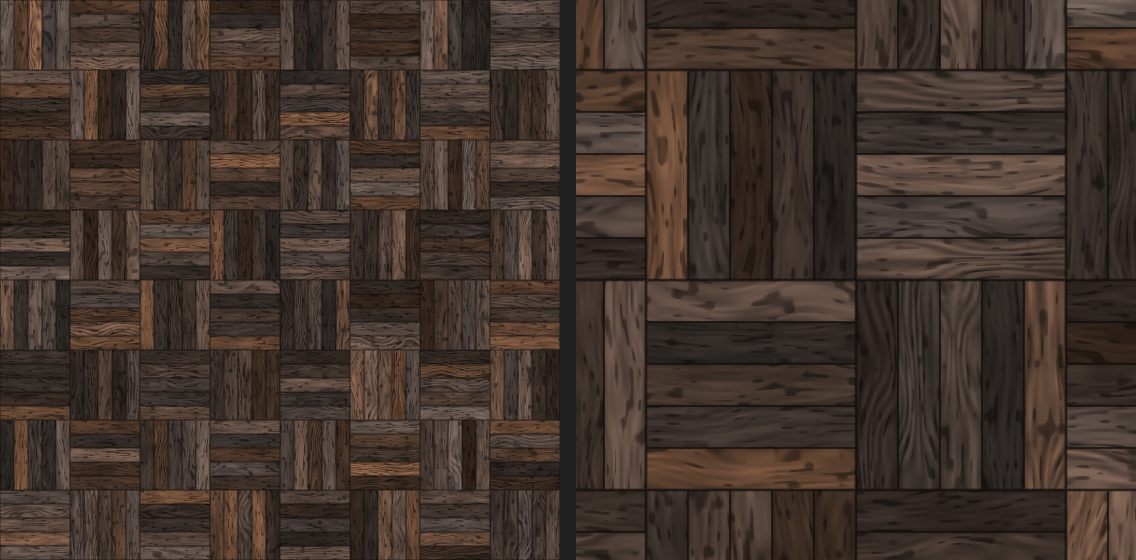
Left: the whole. Right: its middle third, enlarged.
Give the GLSL for this texture, as a Shadertoy shader.

```glsl
const float TILES = 8.0;             // blocks across and down
const float PLANKS = 5.0;            // planks in each block
const float BLOCK_SEAM = 0.0008;     // half widths, in canvas units
const float PLANK_SEAM = 0.0006;
const float SEAM_STRENGTH = 0.72;
const float GRAIN_CONTRAST = 0.62;
const float PORE_STRENGTH = 0.38;
const float FIGURE_STRENGTH = 0.16;
const float EDGE_WEAR = 0.16;
const vec3 DARK_WOOD = vec3(0.175, 0.143, 0.126);
const vec3 LIGHT_WOOD = vec3(0.435, 0.345, 0.295);
const vec3 WARM_TINT = vec3(1.09, 0.96, 0.82);
const vec3 COOL_TINT = vec3(0.94, 1.01, 1.08);
const vec3 SEAM_COLOR = vec3(0.065, 0.050, 0.043);

float hash(vec2 p) {
    return fract(sin(dot(p, vec2(127.1, 311.7))) * 43758.5453);
}

float noise(vec2 p) {
    vec2 cell = floor(p);
    vec2 f = fract(p);
    f = f * f * (3.0 - 2.0 * f);
    float low = mix(hash(cell), hash(cell + vec2(1.0, 0.0)), f.x);
    float high = mix(hash(cell + vec2(0.0, 1.0)), hash(cell + 1.0), f.x);
    return mix(low, high, f.y);
}

// Antialiased coverage of a line at distance d
float lineMask(float d, float halfWidth, float pixel) {
    return clamp((halfWidth - d) / pixel + 0.5, 0.0, 1.0);
}

// p.x runs along the plank (0..1), p.y across it (0..1)
vec3 woodColor(vec2 p, vec2 seed) {
    float tone = pow(hash(seed), 1.25);
    float hue = hash(seed + 17.3);
    vec2 offset = 60.0 * vec2(hash(seed + 5.1), hash(seed + 9.7));

    // Slow bending keeps the fibres from running perfectly straight
    float bend = noise(vec2(p.x * 2.5, p.y * 1.3) + offset) - 0.5;
    float across = p.y + bend * 0.55;

    // Fibres at two scales, and short dark pores
    float coarse = noise(vec2(p.x * 3.0, across * 5.0) + offset);
    float fine = noise(vec2(p.x * 8.0, across * 13.0) + offset + 31.0);
    float pores = noise(vec2(p.x * 13.0, across * 10.0) + offset + 73.0);
    float grain = 0.45 * coarse + 0.55 * fine - 0.5;

    // Growth rings show on some planks only
    float rings = sin(across * 22.0 + 14.0 * bend + p.x * 3.0);
    float figure = rings * smoothstep(0.55, 0.9, hash(seed + 41.9));
    float blotch = noise(p * vec2(4.0, 1.5) + offset + 11.0) - 0.5;

    vec3 color = mix(DARK_WOOD, LIGHT_WOOD, tone);
    color *= mix(vec3(1.0), WARM_TINT, smoothstep(0.5, 0.95, hue));
    color *= mix(COOL_TINT, vec3(1.0), smoothstep(0.05, 0.45, hue));
    color *= 1.0 + GRAIN_CONTRAST * grain + FIGURE_STRENGTH * figure + 0.22 * blotch;
    color *= 1.0 - PORE_STRENGTH * smoothstep(0.66, 0.9, pores);

    // Worn, darker plank edges
    float edge = min(p.y, 1.0 - p.y);
    return color * (1.0 - EDGE_WEAR * (1.0 - smoothstep(0.0, 0.16, edge)));
}

void mainImage(out vec4 fragColor, in vec2 fragCoord) {
    vec2 uv = fragCoord / iResolution.xy;
    float pixel = 1.0 / min(iResolution.x, iResolution.y);

    // Alternate the plank direction like a checkerboard
    vec2 tile = floor(uv * TILES);
    vec2 local = fract(uv * TILES);
    bool vertical = mod(tile.x + tile.y, 2.0) > 0.5;
    vec2 along = vertical ? local.yx : local;

    float plank = floor(along.y * PLANKS);
    float across = fract(along.y * PLANKS);
    vec2 seed = tile * vec2(1.0, 7.0) + vec2(plank * 13.0, plank * 3.0) + 2.0;
    vec3 color = woodColor(vec2(along.x, across), seed);

    // Seams between planks and around blocks
    vec2 toEdge = min(local, 1.0 - local) / TILES;
    float blockDistance = min(toEdge.x, toEdge.y);
    float plankDistance = min(across, 1.0 - across) / (TILES * PLANKS);
    float seam = max(lineMask(blockDistance, BLOCK_SEAM, pixel),
                     lineMask(plankDistance, PLANK_SEAM, pixel));
    color = mix(color, SEAM_COLOR, seam * SEAM_STRENGTH);

    fragColor = vec4(color, 1.0);
}
```
